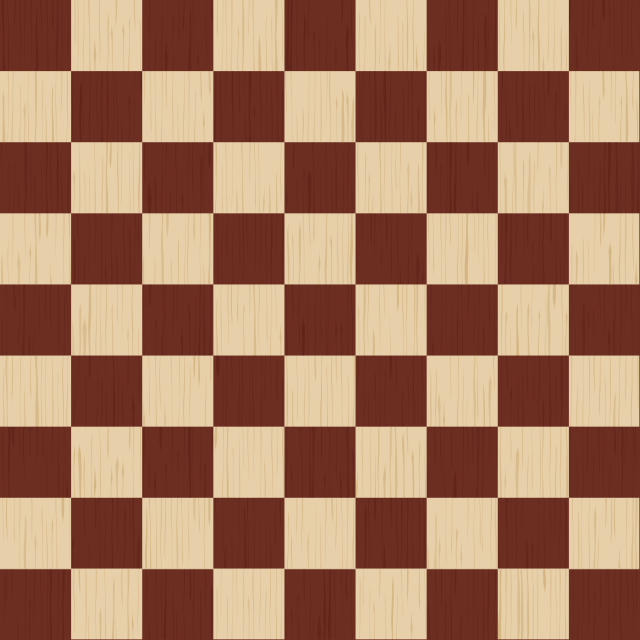
Write a Shadertoy shader that draws this pattern.

```glsl
// Wooden checkerboard: nine by nine dark and pale squares with vertical grain streaks.
#define SQUARES 9.0
#define STREAKS 13
#define PALE_WOOD vec3(0.902, 0.812, 0.663)
#define PALE_GRAIN vec3(0.835, 0.715, 0.515)
#define DARK_WOOD vec3(0.428, 0.180, 0.133)
#define DARK_GRAIN vec3(0.378, 0.142, 0.098)
#define THIN_STREAK 0.009
#define THICK_STREAK 0.036
#define WOBBLE 0.006
#define SEAM_WIDTH 0.0013

const float PI = 3.14159265;

float hash(vec3 p) {
    p = fract(p * vec3(0.1031, 0.1130, 0.0973));
    p += dot(p, p.yzx + 33.33);
    return fract((p.x + p.y) * p.z);
}

// Share of a pixel covered by a band of the given half width
float bandCoverage(float offset, float halfWidth, float pixel) {
    vec2 edges = clamp(vec2(offset + halfWidth, offset - halfWidth) / pixel + 0.5, 0.0, 1.0);
    return edges.x - edges.y;
}

// Antialiased square wave, +1 in even cells and -1 in odd cells
vec2 squareWave(vec2 t, float pixel) {
    return clamp(sin(PI * t) / (0.5 * PI * pixel), -1.0, 1.0);
}

// Streaks of uneven width and length, with tapered ends and small swellings
float grain(vec2 p, vec2 cell, float pixel) {
    float cover = 0.0;
    for (int i = 0; i < STREAKS; i++) {
        vec3 id = vec3(cell + 1.0, float(i) + 1.0);
        float place = hash(id);
        float weight = hash(id + 17.0);
        float phase = 6.2832 * hash(id + 31.0);
        float reach = hash(id + 47.0);

        // Gently bent centre line
        float x = (float(i) + 0.2 + 0.6 * place) / float(STREAKS);
        x += WOBBLE * (sin(p.y * 4.0 + phase) + 0.4 * sin(p.y * 11.0 + phase * 2.0));

        // Many streaks cross the whole square, others stop inside it
        float start = reach < 0.30 ? 0.65 * weight : -0.5;
        float stop = reach > 0.65 ? 0.35 + 0.6 * place : 1.5;
        float taper = smoothstep(start, start + 0.18, p.y)
                    * (1.0 - smoothstep(stop - 0.18, stop, p.y));

        float width = mix(THIN_STREAK, THICK_STREAK, pow(weight, 5.0));
        width *= 1.0 + 0.35 * sin(p.y * 5.0 + phase * 3.0);
        float swelling = (p.y - place) / 0.07;
        width += 0.018 * step(0.82, reach) * exp(-swelling * swelling);

        float strength = 0.6 + 0.4 * hash(id + 71.0);
        cover = max(cover, strength * bandCoverage(p.x - x, 0.5 * width * taper, pixel));
    }
    return cover;
}

void mainImage(out vec4 fragColor, in vec2 fragCoord) {
    vec2 uv = fragCoord / iResolution.xy;
    vec2 board = uv * SQUARES;
    vec2 cell = floor(board);
    float pixel = SQUARES / min(iResolution.x, iResolution.y);

    // Squares with their own grain
    float streak = grain(fract(board), cell, pixel);
    vec2 wave = squareWave(board, pixel);
    float dark = 0.5 + 0.5 * wave.x * wave.y;
    vec3 color = mix(mix(PALE_WOOD, PALE_GRAIN, streak),
                     mix(DARK_WOOD, DARK_GRAIN, streak), dark);

    // Pale hairline above the lowest row, dark hairline on the lower and right rims
    float line = pixel / SQUARES;
    float seam = bandCoverage(uv.y - 1.0 / SQUARES, 0.5 * SEAM_WIDTH, line);
    color = mix(color, PALE_WOOD, 0.7 * seam);
    float rim = max(bandCoverage(uv.y, SEAM_WIDTH, line),
                    bandCoverage(uv.x - 1.0, SEAM_WIDTH, line));
    color = mix(color, DARK_WOOD, 0.8 * rim);

    fragColor = vec4(color, 1.0);
}
```
